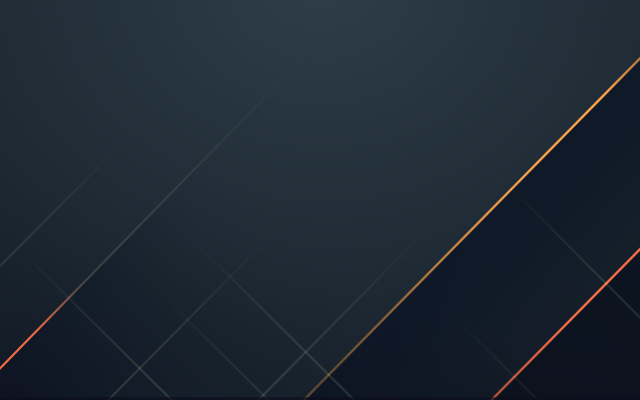
This background is drawn by a Shadertoy shader. Its source:

```glsl
// Dark slate panels with glowing orange diagonal edges and faint crossing streaks.

const vec3 SLATE_LIGHT = vec3(0.180, 0.240, 0.285);
const vec3 SLATE_MID   = vec3(0.132, 0.182, 0.222);
const vec3 SLATE_DEEP  = vec3(0.090, 0.132, 0.170);
const vec3 NAVY        = vec3(0.060, 0.098, 0.155);
const vec3 PANEL       = vec3(0.088, 0.130, 0.170);
const vec3 INK         = vec3(0.045, 0.050, 0.110);
const vec3 OLIVE       = vec3(0.105, 0.115, 0.075);
const vec3 AMBER       = vec3(1.000, 0.640, 0.290);
const vec3 CORAL       = vec3(0.980, 0.430, 0.270);

// Signed distance to the line through a and b, positive on its right.
float rightOf(vec2 p, vec2 a, vec2 b) {
    vec2 d = normalize(b - a);
    return dot(p - a, vec2(d.y, -d.x));
}

// Position along a to b: 0 at a, 1 at b.
float along(vec2 p, vec2 a, vec2 b) {
    vec2 d = b - a;
    return dot(p - a, d) / dot(d, d);
}

// Smooth stroke of a given half width around distance zero.
float stroke(float dist, float halfWidth, float pixel) {
    return 1.0 - smoothstep(halfWidth - 0.7 * pixel, halfWidth + 0.7 * pixel, abs(dist));
}

// Thin streak, strongest at a and vanishing at b.
float streak(vec2 p, vec2 a, vec2 b, float pixel) {
    float fade = 1.0 - smoothstep(0.05, 1.0, along(p, a, b));
    return fade * stroke(rightOf(p, a, b), 0.0026, pixel);
}

// Radial slate gradient lit from the top centre.
vec3 slate(vec2 p) {
    float r = length((p - vec2(0.8, 1.05)) * vec2(0.85, 1.0));
    vec3 color = mix(SLATE_LIGHT, SLATE_MID, smoothstep(-0.1, 0.72, r));
    return mix(color, SLATE_DEEP, smoothstep(0.5, 1.15, r));
}

// Panel face, shaded beside its edge and toward the canvas bottom.
vec3 panelFace(float depth, float height) {
    vec3 color = mix(NAVY, PANEL, smoothstep(0.0, 0.42, depth));
    return mix(color, INK, 0.4 * exp(-height * 6.0));
}

void mainImage(out vec4 fragColor, in vec2 fragCoord) {
    vec2 p = fragCoord / iResolution.y;
    float pixel = 1.0 / iResolution.y;

    // Ends of the three main edges
    vec2 leftA = vec2(0.0, 0.079),  leftB = vec2(0.792, 0.890);
    vec2 midA = vec2(0.760, 0.0),   midB = vec2(1.6, 0.854);
    vec2 rightA = vec2(1.229, 0.0), rightB = vec2(1.6, 0.377);
    float leftSide = rightOf(p, leftA, leftB);
    float midSide = rightOf(p, midA, midB);
    float rightSide = rightOf(p, rightA, rightB);
    float leftT = along(p, leftA, leftB);
    float midT = along(p, midA, midB);
    float rightT = along(p, rightA, rightB);

    // Background and the soft shadow under the left edge
    vec3 color = slate(p);
    float leftShade = smoothstep(-pixel, pixel, leftSide) * exp(-max(leftSide, 0.0) * 3.2);
    color = mix(color, NAVY, 0.75 * leftShade * (1.0 - smoothstep(0.0, 0.7, leftT)));
    color = mix(color, INK, 0.65 * exp(-length(p * vec2(1.0, 1.8)) * 3.5));

    // Overlapping right-hand panels
    color = mix(color, panelFace(midSide, p.y), smoothstep(-pixel, pixel, midSide));
    vec3 corner = panelFace(rightSide * 0.5, p.y) * 0.84;
    color = mix(color, corner, smoothstep(-pixel, pixel, rightSide));

    // Faint rising streaks
    float faint = 0.75 * streak(p, vec2(0.0, 0.335), vec2(0.344, 0.681), pixel);
    faint += streak(p, vec2(0.271, 0.0), vec2(0.729, 0.463), pixel);
    faint += streak(p, vec2(0.646, 0.0), vec2(1.115, 0.475), pixel);

    // Faint falling streaks
    faint += streak(p, vec2(0.429, 0.0), vec2(0.0, 0.425), pixel);
    faint += streak(p, vec2(0.885, 0.0), vec2(0.417, 0.465), pixel);
    faint += 0.6 * streak(p, vec2(0.671, 0.0), vec2(0.371, 0.298), pixel);
    faint += 0.9 * streak(p, vec2(1.6, 0.206), vec2(1.208, 0.600), pixel);
    faint += 0.45 * streak(p, vec2(1.344, 0.0), vec2(1.083, 0.260), pixel);

    // Left edge: coral at the foot, olive above
    float ember = 1.0 - smoothstep(0.08, 0.30, leftT);
    color = mix(color, CORAL, ember * stroke(leftSide, 0.0026, pixel));
    color += OLIVE * 1.4 * (1.0 - ember) * streak(p, leftA, leftB, pixel);

    // Middle edge brightens as it rises; right edge stays coral
    float midGlow = mix(0.32, 1.0, smoothstep(0.0, 0.75, midT))
                  * (1.0 - 0.3 * smoothstep(0.88, 1.0, midT));
    color = mix(color, AMBER, midGlow * stroke(midSide, 0.0030, pixel));
    float rightGlow = mix(0.70, 1.0, smoothstep(0.0, 0.6, rightT));
    color = mix(color, CORAL, rightGlow * stroke(rightSide, 0.0030, pixel));

    // Crossings add up to small highlights
    color += OLIVE * faint;

    // Dark rim along the bottom
    color = mix(INK, color, mix(0.3, 1.0, smoothstep(0.007 - pixel, 0.007 + pixel, p.y)));
    fragColor = vec4(clamp(color, 0.0, 1.0), 1.0);
}
```
